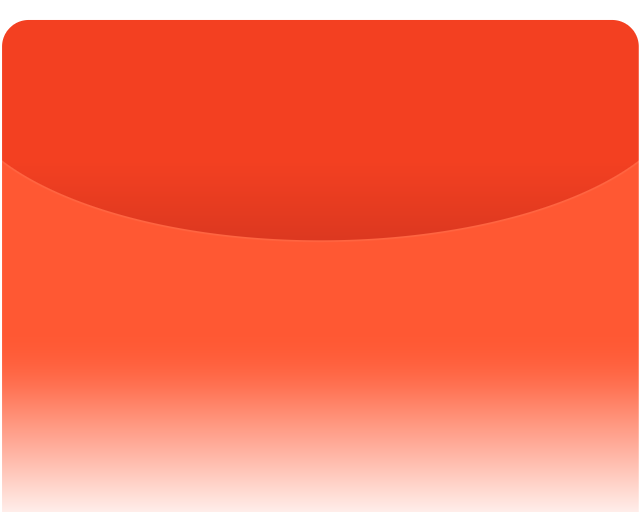
A Shadertoy shader for this background:

```glsl
// Draws a rounded orange card with a dark curved header that fades to white below.

// Layout, in canvas heights, with x measured from the centre
const float CARD_TOP = 0.961;
const float CARD_CENTER_X = 0.0008;
const float CARD_HALF_WIDTH = 0.6218;
const float CORNER_RADIUS = 0.052;
const vec2 BOWL_CENTER = vec2(0.001, 0.8376);
const vec2 BOWL_RADII = vec2(0.714, 0.307);
const float SHADE_START = 0.685;
const float SHADE_END = 0.531;
const float RIM_WIDTH = 0.005;
const float FADE_START = 0.297;
const float FADE_END = -0.034;
const float FADE_SOFTNESS = 0.18;

// Colours
const vec3 WHITE = vec3(1.0);
const vec3 HEADER_RED = vec3(0.953, 0.251, 0.129);
const vec3 HEADER_SHADE = vec3(0.863, 0.220, 0.125);
const vec3 BODY_ORANGE = vec3(1.0, 0.345, 0.200);
const vec3 RIM_ORANGE = vec3(1.0, 0.395, 0.255);

// Signed distance to a box with rounded corners
float roundedBox(vec2 p, vec2 halfSize, float radius) {
    vec2 q = abs(p) - halfSize + radius;
    return length(max(q, 0.0)) + min(max(q.x, q.y), 0.0) - radius;
}

// Approximate signed distance to an ellipse
float ellipse(vec2 p, vec2 radii) {
    float scaled = length(p / radii);
    float slope = length(p / (radii * radii));
    return scaled * (scaled - 1.0) / max(slope, 1e-4);
}

// Ramp that eases away from zero, then rises in a straight line
float softRamp(float t, float softness) {
    float blend = max(softness - abs(t), 0.0);
    return clamp(max(t, 0.0) + blend * blend / (4.0 * softness), 0.0, 1.0);
}

// Coverage of the inside of a shape
float fill(float dist, float pixel) {
    return clamp(0.5 - dist / pixel, 0.0, 1.0);
}

void mainImage(out vec4 fragColor, in vec2 fragCoord) {
    float pixel = 1.0 / iResolution.y;
    vec2 p = vec2(fragCoord.x - 0.5 * iResolution.x, fragCoord.y) * pixel;

    // Body fading to white
    float fade = (FADE_START - p.y) / (FADE_START - FADE_END);
    vec3 body = mix(BODY_ORANGE, WHITE, softRamp(fade, FADE_SOFTNESS));

    // Header with its lower shade and a thin light rim
    vec2 bowlPoint = p - BOWL_CENTER;
    bowlPoint.y = min(bowlPoint.y, 0.0);
    float bowl = ellipse(bowlPoint, BOWL_RADII);
    float shade = clamp((SHADE_START - p.y) / (SHADE_START - SHADE_END), 0.0, 1.0);
    vec3 header = mix(HEADER_RED, HEADER_SHADE, shade);
    float rim = 1.0 - smoothstep(0.3 * RIM_WIDTH, RIM_WIDTH, bowl);
    body = mix(body, RIM_ORANGE, rim);
    vec3 cardColor = mix(body, header, fill(bowl, pixel));

    // Card outline, running past the lower border
    vec2 halfSize = vec2(CARD_HALF_WIDTH, CARD_TOP);
    float card = roundedBox(p - vec2(CARD_CENTER_X, 0.0), halfSize, CORNER_RADIUS);
    fragColor = vec4(mix(WHITE, cardColor, fill(card, pixel)), 1.0);
}
```
